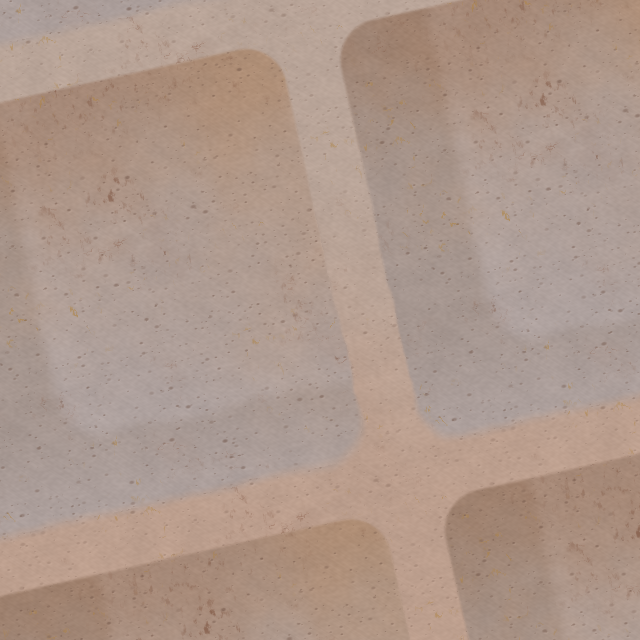
This texture is drawn by a Shadertoy shader. Its source:

```glsl
// Weathered plaster coffers: a tilted grid of pale ribs around recessed, stained panels.

float hash(vec2 p) {
    vec3 a = fract(p.xyx * 0.1031);
    a += dot(a, a.yzx + 33.33);
    return fract((a.x + a.y) * a.z);
}

vec2 gradient(vec2 i, vec2 freq) {
    float a = 6.2832 * hash(mod(i, freq));
    return vec2(cos(a), sin(a));
}

// Gradient noise that tiles over the unit square
float noise(vec2 s, vec2 freq) {
    vec2 p = s * freq, i = floor(p), f = p - i;
    vec2 w = f * f * f * (f * (f * 6.0 - 15.0) + 10.0), e = vec2(1, 0);
    float low = mix(dot(gradient(i, freq), f), dot(gradient(i + e, freq), f - e), w.x);
    float high = mix(dot(gradient(i + e.yx, freq), f - e.yx), dot(gradient(i + 1.0, freq), f - 1.0), w.x);
    return mix(low, high, w.y);
}

float fbm(vec2 s, vec2 freq) {
    float sum = 0.0, amp = 1.0;
    for (int k = 0; k < 4; k++) {
        sum += amp * noise(s, freq);
        freq *= 2.0;
        amp *= 0.55;
    }
    return sum;
}

float roundBox(vec2 p, float halfSize, float radius) {
    vec2 d = abs(p) - halfSize + radius;
    return length(max(d, 0.0)) + min(max(d.x, d.y), 0.0) - radius;
}

float segment(vec2 p, vec2 a, vec2 b) {
    vec2 ab = b - a;
    return length(p - a - ab * clamp(dot(p - a, ab) / dot(ab, ab), 0.0, 1.0));
}

// Sparse pits: x is the dark hollow, y its lit rim
vec2 pores(vec2 s, float freq, float density) {
    vec2 p = s * freq, id = mod(floor(p), freq);
    vec2 offset = fract(p) - 0.3 - 0.4 * vec2(hash(id + 7.0), hash(id + 71.0));
    float radius = mix(0.08, 0.24, pow(hash(id + 19.0), 2.0));
    vec2 stretch = vec2(0.75, 1.15);
    float hollow = 1.0 - smoothstep(radius * 0.3, radius + 0.06, length(offset * stretch));
    float rim = 1.0 - smoothstep(radius * 0.3, radius + 0.06, length((offset + vec2(-0.08, 0.14)) * stretch));
    return vec2(hollow, rim * (1.0 - hollow)) * step(hash(id + 43.0), density) * mix(0.4, 1.0, hash(id + 5.0));
}

void mainImage(out vec4 fragColor, in vec2 fragCoord) {
    vec2 p = fragCoord / iResolution.y;

    // Tilted lattice, measured from one crossing of the ribs
    vec2 o = p - vec2(0.630, 0.254);
    vec2 q = vec2(0.976 * o.x + 0.217 * o.y, 0.976 * o.y - 0.217 * o.x) / 0.7525;
    vec2 id = floor(q), f = q - id - 0.5;
    vec2 g = f - vec2(0.172, 0.137) + 0.081 * id; // deep panel, shifted by parallax

    // Rib and recess masks, softer toward the bottom
    float edge = roundBox(f, 0.441, 0.085) + 0.008 * fbm(q, vec2(9.0)) * smoothstep(0.3, -0.2, f.y);
    float soft = mix(0.018, 0.005, smoothstep(-0.43, -0.3, f.y));
    float rib = smoothstep(-soft, soft, edge);
    float inner = roundBox(g, 0.42, 0.08) + 0.012 * fbm(g, vec2(9.0));
    float ledge = smoothstep(-0.022, 0.016, inner);

    vec2 s = edge > 0.0 ? q : g;
    float cloud = fbm(s, vec2(4.0));
    float broad = noise(p + 0.37, vec2(3.0));

    // Recess: cool lower left, warm right, brown under the top edge
    float warmth = g.x * 0.6 + f.y * 0.8 + 0.13 + 0.16 * cloud + 0.1 * broad;
    vec3 recess = mix(vec3(0.680, 0.630, 0.618), vec3(0.700, 0.600, 0.535), smoothstep(-0.32, 0.48, warmth));
    float brown = smoothstep(0.08, 0.50, f.y + 0.14 * cloud + 0.08 * broad);
    recess = mix(recess, mix(vec3(0.640, 0.525, 0.455), vec3(0.685, 0.550, 0.445), smoothstep(-0.25, 0.2, g.x)), brown * 0.9);
    recess *= mix(vec3(1), vec3(0.955, 0.935, 0.91), ledge * smoothstep(-0.5, -0.15, f.y));
    recess += 0.010 * (1.0 - smoothstep(0.0, 0.05, abs(inner + 0.035)));

    // Ribs: peach below, paler beige above
    float height = p.y - 0.15 * p.x + 0.12 * cloud;
    vec3 color = mix(vec3(0.738, 0.622, 0.555), vec3(0.725, 0.645, 0.597), smoothstep(0.1, 0.65, height));
    color = mix(recess, color, rib);

    // Mottling and brushed grain
    color *= 1.0 + 0.022 * cloud + 0.028 * fbm(s + 0.3, vec2(17.0, 23.0));
    color += 0.026 * noise(s, vec2(90.0, 150.0)) + 0.016 * noise(s.yx + s, vec2(60.0, 190.0));

    // Broken rust flecks: in patches, along a slanted streak, under the top edge
    float patches = smoothstep(0.15, 0.7, fbm(s + 0.61, vec2(6.0)));
    vec2 bent = g + 0.07 * vec2(fbm(g, vec2(9.0)), fbm(g + 0.5, vec2(9.0)));
    float streak = 1.0 - smoothstep(0.0, 0.065, segment(bent, vec2(-0.21, 0.08), vec2(-0.11, -0.09)));
    float crown = smoothstep(0.24, 0.44, f.y) * (1.0 - smoothstep(0.05, 0.3, abs(g.x + 0.2)));
    float wear = 0.6 * patches + (0.7 * streak + 0.55 * crown) * (1.0 - rib);
    float fleck = smoothstep(0.2, 0.75, fbm(s, vec2(62.0, 40.0)) + 0.25 * cloud);
    color = mix(color, vec3(0.47, 0.30, 0.22), min(wear, 1.0) * fleck * 0.8);
    color = mix(color, vec3(0.60, 0.46, 0.39), wear * 0.13);

    // Short rusty scratches and fine ochre traces
    float scratch = 1.0 - smoothstep(0.0, 0.07, abs(fbm(s + 0.2, vec2(16.0, 34.0))));
    scratch *= smoothstep(-0.05, 0.3, noise(s + 0.7, vec2(37.0)));
    color = mix(color, vec3(0.54, 0.36, 0.28), scratch * patches * 0.4);
    float trace = 1.0 - smoothstep(0.0, 0.1, abs(fbm(s + 0.13, vec2(30.0, 18.0))));
    trace *= smoothstep(0.1, 0.4, noise(s + 0.33, vec2(41.0))) * smoothstep(0.05, 0.5, fbm(s + 0.83, vec2(5.0)));
    color = mix(color, vec3(0.68, 0.51, 0.25), trace * 0.6);

    // Pits of two sizes, gathered in loose groups
    float density = 0.15 + 0.22 * smoothstep(-0.2, 0.4, noise(s + 0.21, vec2(7.0)));
    vec2 pits = pores(s, 47.0, density * 0.75) + 0.75 * pores(s + 0.47, 73.0, density);
    color = mix(color, vec3(0.43, 0.32, 0.27), min(pits.x, 1.0) * mix(0.48, 0.3, rib));
    color += 0.025 * pits.y;

    fragColor = vec4(color, 1.0);
}
```
